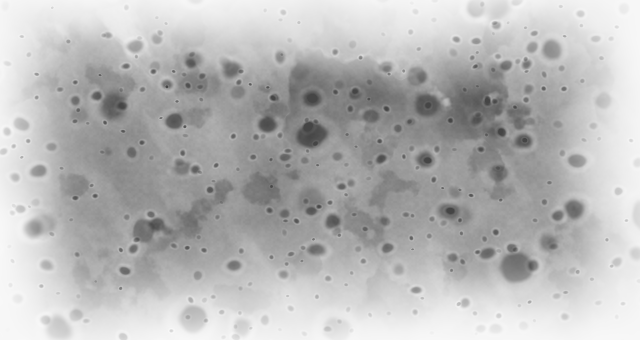
This texture is drawn by a Shadertoy shader. Its source:

```glsl
// A pale, mould-like stained surface: soft round grey spots of four sizes with
// faint halos, ragged dark stains and wisps, all fading to white at the borders.
// Spots are jittered grid cells per size; stains and mottling are fractal noise.

const float WHITE = 0.97;          // border tone
const float GROUND = 0.605;        // tone of the stained middle
const float DARKEST = 0.27;
const float MOTTLE = 0.24;         // broad cloudiness of the ground
const float GRAIN = 0.028;         // fine texture
const float STAIN_DEPTH = 0.24;
const float WISP_LIGHT = 0.16;
const float HALO_LIGHT = 0.055;
const float WOBBLE = 0.011;        // irregularity of the spot outlines
const int SIZES = 4;
// Per spot size, large to tiny, in canvas heights
const vec4 CELL = vec4(0.26, 0.15, 0.085, 0.048);
const vec4 R_MIN = vec4(0.030, 0.018, 0.010, 0.004);
const vec4 R_MAX = vec4(0.050, 0.030, 0.017, 0.009);
const vec4 CHANCE = vec4(0.42, 0.42, 0.38, 0.30);

float hash(vec2 p) {
    return fract(sin(dot(p, vec2(127.1, 311.7))) * 43758.5453);
}

float noise(vec2 p) {
    vec2 i = floor(p), f = fract(p);
    f = f * f * (3.0 - 2.0 * f);
    return mix(mix(hash(i), hash(i + vec2(1, 0)), f.x),
               mix(hash(i + vec2(0, 1)), hash(i + vec2(1, 1)), f.x), f.y);
}

float fbm(vec2 p) {
    float sum = 0.0, amp = 0.5;
    for (int i = 0; i < 5; i++) {
        sum += amp * noise(p);
        p = mat2(1.6, 1.2, -1.2, 1.6) * p + 7.3;
        amp *= 0.5;
    }
    return sum / 0.97;
}

// Soft elliptical bump around a place on the canvas
float region(vec2 uv, vec2 centre, vec2 size) {
    vec2 q = (uv - centre) / size;
    return exp(-dot(q, q));
}

// One size of spots: x = light kept by the dark discs, y = halo strength
vec2 spots(vec2 p, int k) {
    vec2 result = vec2(1.0, 0.0);
    vec2 base = floor(p / CELL[k]);
    float seed = float(k) * 57.0;
    for (int j = -1; j <= 1; j++)
    for (int i = -1; i <= 1; i++) {
        vec2 id = base + vec2(i, j);
        vec2 key = id + seed;
        float crowd = mix(0.5, 1.5, noise(id * CELL[k] * 6.0 + 3.0));
        if (hash(key + 11.3) > CHANCE[k] * crowd) continue;

        vec2 jitter = vec2(hash(key + 1.7), hash(key + 5.9)) - 0.5;
        vec2 q = p - (id + 0.5 + 0.8 * jitter) * CELL[k];
        q.y *= mix(0.95, 1.3, hash(key + 8.1));
        float radius = mix(R_MIN[k], R_MAX[k], hash(key + 23.1));
        float d = length(q) / radius;

        float soft = mix(0.2, 0.45, hash(key + 31.7)) + 0.05 * float(k);
        float disc = 1.0 - smoothstep(1.0 - soft, 1.0 + soft * 0.7, d);
        disc *= 0.78 + 0.22 * max(1.0 - d, 0.0);
        float depth = mix(0.14, 0.48, hash(key + 41.9));
        float ring = (d - 1.5) / 0.32;
        result.x *= 1.0 - depth * disc;
        result.y = max(result.y, exp(-ring * ring) * depth * 2.0);
    }
    return result;
}

void mainImage(out vec4 fragColor, in vec2 fragCoord) {
    vec2 uv = fragCoord / iResolution.xy;
    vec2 p = fragCoord / iResolution.y;
    float width = iResolution.x / iResolution.y;

    // Fade towards the borders, with a cloudy edge
    float drift = 0.13 * (fbm(p * 3.5 + 19.0) - 0.5);
    float side = min(p.x, width - p.x) + drift;
    float keep = smoothstep(-0.05, 0.32, side)
               * smoothstep(-0.05, 0.36, p.y + drift)
               * smoothstep(-0.06, 0.30, 1.0 - p.y + drift);

    // Cloudy ground with fine texture
    float tone = GROUND + MOTTLE * (fbm(p * 5.0 + 41.0) - 0.5);
    tone += GRAIN * (noise(p * 75.0) + noise(p * 170.0) - 1.0);

    // Ragged stains, gathered in the upper middle and right
    float ragged = fbm(p * 6.5 + 4.0);
    float gather = region(uv, vec2(0.51, 0.76), vec2(0.16, 0.15))
                 + region(uv, vec2(0.76, 0.69), vec2(0.11, 0.13));
    float stain = smoothstep(0.47, 0.55, ragged) * min(gather, 1.0);
    stain = max(stain, 0.5 * smoothstep(0.57, 0.67, fbm(p * 9.0 + 63.0)));
    tone -= STAIN_DEPTH * stain * (0.65 + 0.7 * (fbm(p * 14.0) - 0.3));

    // Pale slanted wisps, strongest at the upper left
    vec2 slant = mat2(0.8, -0.6, 0.6, 0.8) * p;
    float wisp = smoothstep(0.52, 0.72, fbm(slant * vec2(12.0, 5.0) + 27.0));
    tone += WISP_LIGHT * wisp * (0.3 + region(uv, vec2(0.14, 0.88), vec2(0.12, 0.16)));
    tone = mix(WHITE, tone, keep);

    // Spots of every size, weaker near the borders
    vec2 warp = vec2(noise(p * 24.0), noise(p * 24.0 + 31.0)) - 0.5;
    float strength = sqrt(keep);
    for (int k = 0; k < SIZES; k++) {
        vec2 s = spots(p + WOBBLE * warp, k);
        tone += HALO_LIGHT * s.y * strength * s.x;
        tone *= mix(1.0, s.x, strength);
    }
    fragColor = vec4(vec3(clamp(tone, DARKEST, 0.99)), 1.0);
}
```
